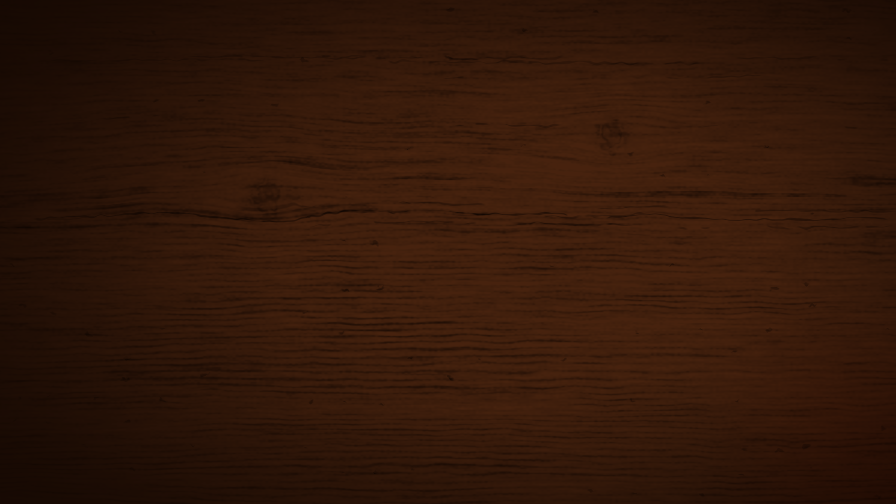
Reproduce this texture procedurally as a WebGL 2 fragment shader.

```glsl
#version 300 es
precision highp float;
// Dark, aged wooden board with horizontal grain, two knots, cracks and pits.
// Stretched value noise and wavy ridges run along a grain coordinate that
// bulges around the knots; a soft vignette darkens the left side and corners.
#define DARK_WOOD vec3(0.070, 0.026, 0.006)
#define LIGHT_WOOD vec3(0.268, 0.130, 0.053)
#define RIDGE_COUNT 82.0
#define RIDGE_DEPTH 0.38
#define FIBRE_DEPTH 0.78
#define STREAK_DEPTH 0.24
#define BLOTCH_DEPTH 0.50
#define SPECKLE_DEPTH 0.24
#define CRACK_DEPTH 0.50
#define PIT_DEPTH 0.40
#define KNOT_DEPTH 0.42
#define BASE_TONE 1.06

uniform vec2 u_resolution;
out vec4 outColor;

// Knot centres (xy) and radii (z), in canvas heights
const vec3 KNOTS[2] = vec3[2](vec3(0.53, 0.611, 0.040), vec3(1.22, 0.727, 0.038));

float hash(vec2 p) {
  vec3 q = fract(vec3(p.xyx) * 0.1031);
  q += dot(q, q.yzx + 33.33);
  return fract((q.x + q.y) * q.z);
}

float noise(vec2 p) {
  vec2 i = floor(p), f = fract(p);
  f = f * f * (3.0 - 2.0 * f);
  return mix(mix(hash(i), hash(i + vec2(1, 0)), f.x),
             mix(hash(i + vec2(0, 1)), hash(i + vec2(1, 1)), f.x), f.y);
}

float fbm(vec2 p) {
  float sum = 0.0, weight = 0.5;
  for (int i = 0; i < 4; i++, weight *= 0.5) {
    sum += weight * noise(p);
    p = p * 2.03 + 17.1;
  }
  return sum / 0.9375;
}

// Height across the grain: gentle waves, with lines parting around knots
float grainHeight(vec2 p) {
  float wavy = mix(0.008, 0.036, smoothstep(0.45, 0.62, p.y) * smoothstep(0.95, 0.75, p.y));
  float v = p.y + wavy * (noise(vec2(p.x * 2.6, p.y * 5.0)) - 0.5);
  v += 0.005 * (noise(vec2(p.x * 14.0, p.y * 26.0)) - 0.5);
  for (int i = 0; i < 2; i++) {
    vec2 d = p - KNOTS[i].xy;
    v -= 0.6 * d.y * exp(-dot(d * d, vec2(90.0, 260.0)));
  }
  return v;
}

// Thin broken cracks that follow the grain; the first is the longest
float cracks(vec2 p, float v, float pixel) {
  float dark = 0.0;
  for (int i = 0; i < 9; i++) {
    float k = float(i), longest = i == 0 ? 1.0 : 0.0;
    float level = mix(0.54 + 0.43 * hash(vec2(k, 4.7)), 0.572, longest);
    float line = level + 0.006 * (noise(vec2(p.x * 9.0, k * 7.3)) - 0.5);
    line += 0.005 * (noise(vec2(p.x * 60.0, k * 3.1)) - 0.5);
    float along = 0.7 * noise(vec2(p.x * 6.0 + k * 5.1, k)) + 0.3 * noise(vec2(p.x * 45.0, k + 2.0));
    float broken = smoothstep(0.60, 0.70, along + 0.20 * longest);
    float width = 0.0004 + 0.0020 * noise(vec2(p.x * 40.0, k + 9.0));
    float soft = max(pixel * 0.6, 0.001);
    float depth = mix(0.65, 1.0, longest);
    dark = max(dark, depth * broken * smoothstep(width + soft, width - soft, abs(v - line)));
  }
  return dark;
}

// Sparse ragged pits scattered one per cell, slightly tilted
float pits(vec2 p, float pixel) {
  vec2 size = vec2(14.0, 22.0), cell = floor(p * size);
  vec2 centre = 0.3 + 0.4 * vec2(hash(cell + 11.0), hash(cell + 29.0));
  vec2 d = (fract(p * size) - centre) / size;
  d.y += d.x * 0.6 * (hash(cell + 41.0) - 0.5);
  d += 0.007 * (vec2(noise(p * 180.0), noise(p * 180.0 + 50.0)) - 0.5);
  float shape = length(d * vec2(0.45, 1.0)) - 0.0005 - 0.0025 * hash(cell + 7.0);
  return step(0.86, hash(cell + 3.3)) * smoothstep(pixel, -pixel * 0.5, shape);
}

void main() {
  vec2 uv = gl_FragCoord.xy / u_resolution, p = gl_FragCoord.xy / u_resolution.y;
  float pixel = 1.0 / u_resolution.y;
  float v = grainHeight(p);
  // Fibres, from broad bands to fine short streaks
  float fibre = 0.20 * noise(vec2(p.x * 1.7, v * 40.0))
              + 0.32 * noise(vec2(p.x * 7.0 + 8.0, v * 135.0))
              + 0.48 * noise(vec2(p.x * 26.0, v * 250.0)) - 0.5;
  // Regular ridges of the growth rings, strongest in the lower part
  float phase = v * RIDGE_COUNT + 2.0 * noise(vec2(p.x * 1.3, v * 9.0));
  phase += 0.35 * noise(vec2(p.x * 24.0, v * 50.0));
  float ridge = pow(0.5 + 0.5 * sin(6.2832 * phase), 2.0);
  float ridgeMask = mix(1.0, 0.5, smoothstep(0.45, 0.65, p.y));
  ridgeMask *= 0.20 + 1.1 * noise(vec2(p.x * 4.0, v * 25.0));
  // Dark broken streaks, gathered in the wavy band between the knots
  float streak = smoothstep(0.60, 0.78, noise(vec2(p.x * 4.5 + 4.0, v * 105.0)));
  streak *= 0.4 + 0.8 * smoothstep(0.09, 0.03, abs(v - 0.60));
  streak *= 0.5 + noise(vec2(p.x * 40.0, v * 110.0));

  float blotch = 0.7 * fbm(p * vec2(2.6, 4.0) + 5.0) + 0.3 * fbm(p * vec2(9.0, 13.0)) - 0.5;
  float tone = BASE_TONE + FIBRE_DEPTH * fibre + BLOTCH_DEPTH * blotch;
  tone -= RIDGE_DEPTH * ridge * ridgeMask + STREAK_DEPTH * streak;
  tone += SPECKLE_DEPTH * (noise(p * vec2(170.0, 270.0)) - 0.5);
  // Knots: ragged dark hearts with faint broken rings
  for (int i = 0; i < 2; i++) {
    vec2 d = (p - KNOTS[i].xy) * vec2(0.8, 1.0);
    float r = length(d) / KNOTS[i].z + 1.3 * (fbm(p * 34.0) - 0.5);
    float rings = 0.7 + 0.3 * sin(r * 9.0 + 8.0 * noise(p * 75.0));
    tone -= KNOT_DEPTH * rings * smoothstep(1.25, 0.5, r);
  }
  tone -= 0.55 * max(tone - 0.88, 0.0);
  tone -= CRACK_DEPTH * cracks(p, v, pixel) + PIT_DEPTH * pits(p, pixel);
  // Vignette centred right of the middle
  vec2 q = (uv - vec2(0.59, 0.50)) * vec2(1.50, 1.40);
  tone *= 1.0 - 0.90 * smoothstep(0.25, 1.15, length(q));
  vec3 color = mix(DARK_WOOD, LIGHT_WOOD, clamp(tone, -0.1, 1.05));
  float warmth = smoothstep(0.75, 1.0, uv.x) * smoothstep(0.5, 0.0, uv.y);
  outColor = vec4(color * mix(vec3(1.0), vec3(1.12, 0.92, 0.75), warmth), 1.0);
}
```
